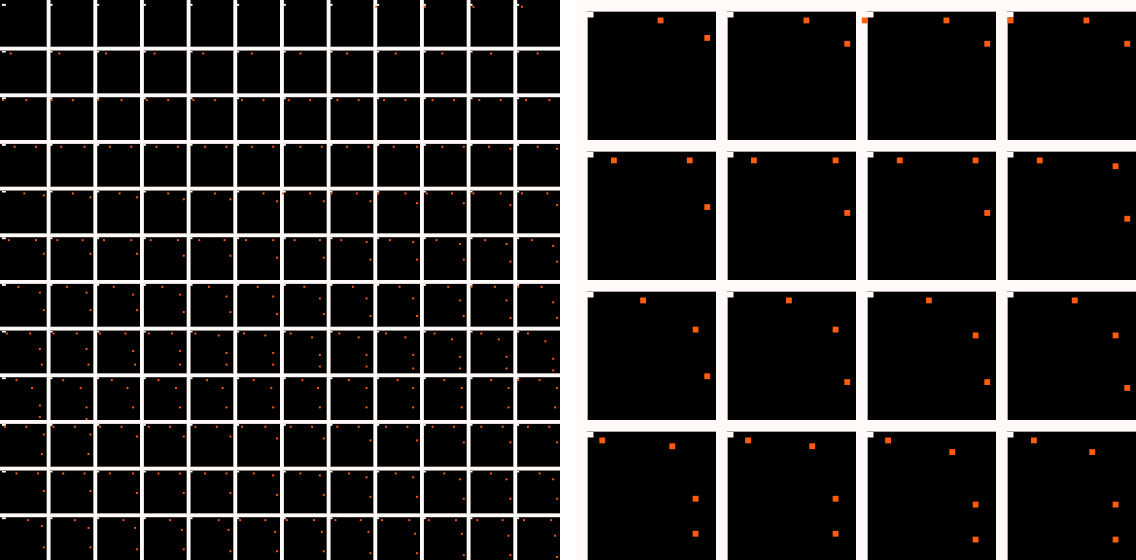
Left, the full canvas; right, a detail of the centre.
This pattern is drawn by a WebGL 1 fragment shader. Its source:

```glsl
precision mediump float;
// A 12 by 12 sheet of black tiles split by pale rules. Reading left to right
// and down, each tile is one frame of orange sparks that enter at the top left,
// run along the top, then fall at the right, snapped to a fine grid.
uniform vec2 u_resolution;

#define TILES 12.0
#define STEPS 24.0          // fine grid steps per tile
#define RULE_WIDTH 2.0      // in grid steps
#define SPARKS 6
#define SPARK_GAP 27.5      // frames between sparks
#define SPEED 0.45          // grid steps per frame
#define FALL_RATE 0.95
#define START vec2(1.9, 3.5)
#define RULE_COLOR vec3(1.0, 0.98, 0.97)
#define SPARK_COLOR vec3(1.0, 0.36, 0.06)

// Smooth coverage of an axis-aligned box.
float box(vec2 p, vec2 center, vec2 halfSize, float aa) {
  vec2 inside = clamp((halfSize - abs(p - center)) / aa + 0.5, 0.0, 1.0);
  return inside.x * inside.y;
}

// Rules on the inner tile borders only.
float rules(vec2 p, float aa) {
  vec2 fromCenter = p - 0.5 * RULE_WIDTH;
  vec2 index = floor(fromCenter / STEPS + 0.5);
  vec2 d = abs(fromCenter - STEPS * index) - 0.5 * RULE_WIDTH;
  vec2 inner = step(0.5, index) * step(index, vec2(TILES - 0.5));
  vec2 cover = clamp(0.5 - d / aa, 0.0, 1.0) * inner;
  return max(cover.x, cover.y);
}

// Path of a spark: column of its turn, pause start, pause length, side shift.
vec4 sparkPath(int k) {
  if (k == 0) return vec4(22.0, 82.0, 6.0, -2.0);
  if (k == 1) return vec4(20.0, 99.0, 11.0, 1.0);
  if (k == 2) return vec4(16.0, 95.0, 13.0, 6.0);
  return vec4(20.0, 131.0, 1.0, 1.0);
}

float spark(vec2 q, float frame, int k, float aa) {
  float id = float(k);
  float offBeat = 1.0 - step(0.5, abs(mod(id, 3.0) - 1.0));
  float birth = SPARK_GAP * id - 1.0 - 2.7 * offBeat;
  float death = k < 2 ? 97.5 + 12.0 * id : 999.0;
  vec4 path = sparkPath(k);

  // The first spark enters late and catches up.
  float run = min(SPEED * (frame - birth), 0.82 * (frame - 8.0));
  float alive = step(0.0, run) * step(frame, death);
  float pause = clamp(frame - path.y, 0.0, path.z);
  float corner = path.x + 0.5;
  float x = min(START.x + run, corner) + path.w * pause / path.z;
  float fall = max(START.x + run - corner - SPEED * pause, 0.0);
  vec2 center = floor(vec2(x, START.y + FALL_RATE * fall)) + 0.5;
  return alive * box(q, center, vec2(0.5), aa);
}

void main() {
  vec2 uv = gl_FragCoord.xy / u_resolution;
  vec2 p = vec2(uv.x, 1.0 - uv.y) * TILES * STEPS;
  float aa = TILES * STEPS / min(u_resolution.x, u_resolution.y);
  vec2 tile = floor(p / STEPS);
  vec2 q = p - tile * STEPS;
  float frame = tile.y * TILES + tile.x;

  // Rules and the small notch in each top left corner.
  float pale = max(rules(p, aa), box(q, vec2(2.0, 2.5), vec2(1.0, 0.5), aa));
  vec3 color = RULE_COLOR * pale;

  float glow = 0.0;
  for (int k = 0; k < SPARKS; k++) {
    glow = max(glow, spark(q, frame, k, aa));
  }
  gl_FragColor = vec4(mix(color, SPARK_COLOR, glow), 1.0);
}
```
